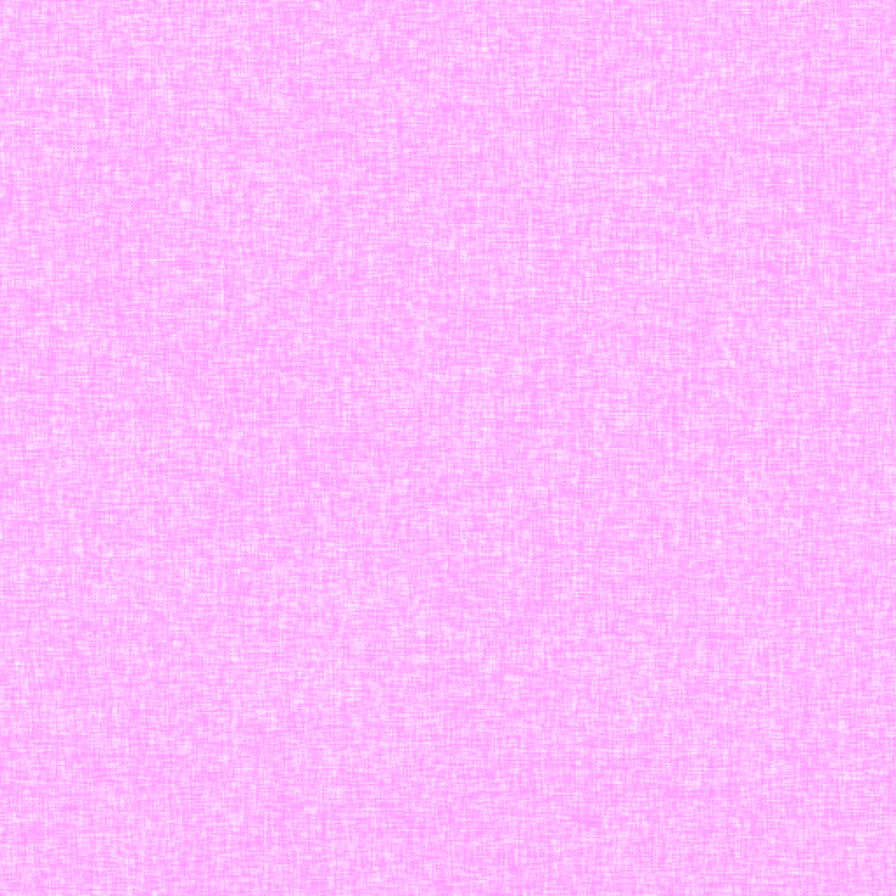
Give the GLSL for this texture, as a three.js fragment shader.

```glsl
#define THREADS 512.0
#define SLUB_LENGTH 5.0
#define STREAK_LENGTH 36.0
#define STREAK_GAIN 1.3
#define WEAVE_RELIEF 0.11
#define GRAIN 0.25
#define TONE_CURVE 1.4
#define DEEP_PINK vec3(1.0, 0.60, 1.0)
#define PALE_PINK vec3(1.0, 0.92, 1.0)

const float PI = 3.14159265;

varying vec2 vUv;

float hash(vec2 p) {
  vec3 q = fract(p.xyx * vec3(0.1031, 0.1030, 0.0973));
  q += dot(q, q.yzx + 33.33);
  return fract((q.x + q.y) * q.z);
}

// Smooth random thickness along one thread
float lineNoise(float along, float id) {
  float cell = floor(along);
  float blend = smoothstep(0.0, 1.0, along - cell);
  return mix(hash(vec2(cell, id)), hash(vec2(cell + 1.0, id)), blend);
}

// Short slubs over longer streaks, shifted per thread
float strand(float id, float along) {
  float shift = hash(vec2(id, 7.0)) * 64.0;
  float slub = lineNoise(along / SLUB_LENGTH + shift, id);
  float streak = lineNoise(along / STREAK_LENGTH + shift, id + 317.0);
  return mix(slub, streak, 0.3);
}

// Blend between neighbouring threads
float threads(float across, float along, float seed) {
  float id = floor(across - 0.5);
  float blend = smoothstep(0.0, 1.0, across - 0.5 - id);
  return mix(strand(id + seed, along), strand(id + seed + 1.0, along), blend);
}

// Fibre speckle, one value per crossing
float speckle(vec2 p) {
  vec2 cell = floor(p - 0.5);
  vec2 blend = smoothstep(0.0, 1.0, p - 0.5 - cell);
  float low = mix(hash(cell), hash(cell + vec2(1.0, 0.0)), blend.x);
  float high = mix(hash(cell + vec2(0.0, 1.0)), hash(cell + 1.0), blend.x);
  return mix(low, high, blend.y);
}

void main() {
  vec2 p = vUv * THREADS;

  // Plain weave: warp and weft alternate on top
  float weave = sin(PI * p.x) * sin(PI * p.y);
  float warp = threads(p.x, p.y, 1000.0);
  float weft = threads(p.y, p.x, 3000.0);
  float cloth = mix(weft, warp, 0.5 + 0.2 * weave);

  float tone = 0.5 + STREAK_GAIN * (cloth - 0.5);
  tone += WEAVE_RELIEF * weave;
  tone += GRAIN * (speckle(p + 5000.0) - 0.5);
  tone = pow(clamp(tone, 0.0, 1.0), TONE_CURVE);

  gl_FragColor = vec4(mix(DEEP_PINK, PALE_PINK, tone), 1.0);
}
```
